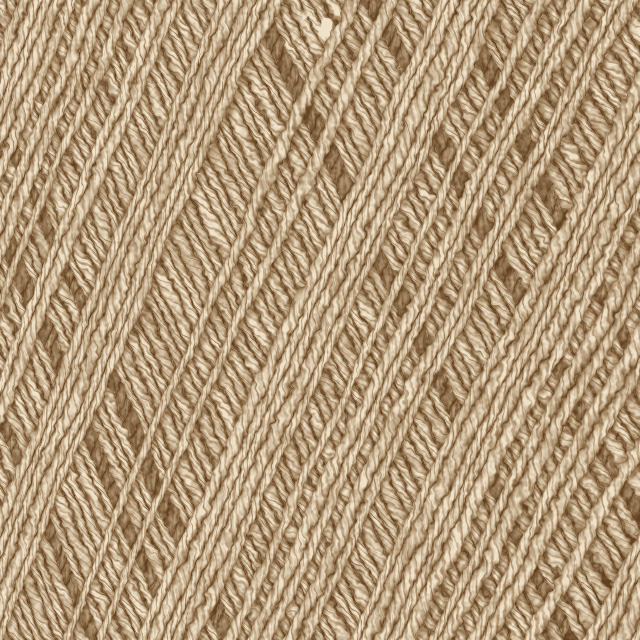
This texture is drawn by a Shadertoy shader. Its source:

```glsl
// Crossed layers of twisted beige yarn wound around a cone

float hash(vec2 p) {
    return fract(sin(dot(p, vec2(127.1, 311.7))) * 43758.5453);
}

float noise(vec2 p) {
    vec2 i = floor(p), f = fract(p);
    f = f * f * (3.0 - 2.0 * f);
    return mix(mix(hash(i), hash(i + vec2(1, 0)), f.x),
               mix(hash(i + vec2(0, 1)), hash(i + vec2(1, 1)), f.x), f.y);
}

// 1 where a slot holds a strand: the top layer alternates dense bands,
// loose singles and pairs, and an open gap; lower layers are nearly full
float strandPresent(float id, int layer) {
    float h = hash(vec2(id, float(layer) * 7.3 + 2.0));
    if (layer < 2) return step(0.05, h);
    float m = mod(id + 5.0, 17.0);
    if (m < 4.5) return 1.0;
    if (m > 13.5 || mod(m - 5.0, 3.0) < 0.5) return 0.0;
    return step(0.22, h);
}

// Brightness of one twisted strand; x runs -1..1 across, v runs along
float strandShade(float x, float v, float id) {
    float round_ = sqrt(max(0.0, 1.0 - x * x));
    float phase = v * 52.0 + 0.95 * x + hash(vec2(id, 5.0))
                + 0.9 * noise(vec2(v * 20.0, id * 3.7));
    float ply = smoothstep(0.0, 0.95, abs(sin(3.14159 * phase)));
    float grip = 0.25 + 0.30 * noise(vec2(v * 30.0, id * 5.3));
    float fibre = noise(vec2(phase * 6.0, v * 60.0 + id * 7.0)) - 0.5;
    float tone = 0.10 * (hash(vec2(id, 9.0)) - 0.5);
    return mix(-0.15, 1.0, round_) * (0.68 + grip * (ply - 0.15)) - 0.05 * x
         + 0.34 * fibre + tone;
}

void mainImage(out vec4 fragColor, in vec2 fragCoord) {
    vec2 p = fragCoord / iResolution.xy;
    float light = 0.05;

    // Uneven, hairy strand outlines
    float fray = 0.26 * (noise(p * 65.0) - 0.5) + 0.22 * (noise(p * 140.0) - 0.5);

    // Layers from the deepest to the top, in alternating directions
    for (int layer = 0; layer < 3; layer++) {
        float side = layer == 1 ? -1.0 : 1.0;
        float v = dot(p, vec2(0.44 * side, 0.90));

        // Steeper at the left, with small wander in the winding
        float c = (2.4 * p.x - 0.3 * p.x * p.x - side * p.y) / 0.042;
        c += 0.14 * sin(c * 2.1 + v * 4.0) + fray
           + 0.6 * (noise(p * 8.0 + float(layer) * 19.0) - 0.5);
        float edge = fwidth(c) * 1.2;
        float id = floor(c), f = c - id;
        float x = (f - 0.5) * (layer == 1 ? 2.25 : 2.06);

        // Contact shadows from neighbouring strands
        float leftShade = strandPresent(id - 1.0, layer) * smoothstep(0.55, 0.0, f);
        float rightShade = strandPresent(id + 1.0, layer) * smoothstep(0.6, 1.0, f);
        light *= 1.0 - 0.45 * leftShade - 0.35 * rightShade;

        // Pale core glimpsed through a small opening
        if (layer == 2) {
            float hole = length((p - vec2(0.505, 0.967)) * vec2(1.0, 1.2));
            float opening = smoothstep(0.045, 0.02, hole)
                          * smoothstep(0.45, 0.6, noise(p * 55.0));
            light = mix(light, 1.2, opening);
        }

        float depth = layer == 2 ? 0.97 : (layer == 1 ? 0.95 : 0.5);
        float cover = strandPresent(id, layer)
                    * (1.0 - smoothstep(1.0 - edge, 1.0 + edge, abs(x)));
        light = mix(light, strandShade(x, v, id) * depth, cover);
    }

    // Fuzz and broad shading over the curved body
    light += 0.24 * (noise(p * 240.0) - 0.5) + 0.16 * (noise(p * 110.0) - 0.5);
    light += 0.03 * (0.5 - p.x) + 0.01;

    vec3 shadow = vec3(0.41, 0.28, 0.15);
    vec3 middle = vec3(0.67, 0.56, 0.42);
    vec3 bright = vec3(0.91, 0.85, 0.75);
    light = clamp(light, -0.05, 1.06);
    vec3 color = light < 0.5 ? mix(shadow, middle, light * 2.0)
                             : mix(middle, bright, light * 2.0 - 1.0);
    fragColor = vec4(color, 1.0);
}
```
